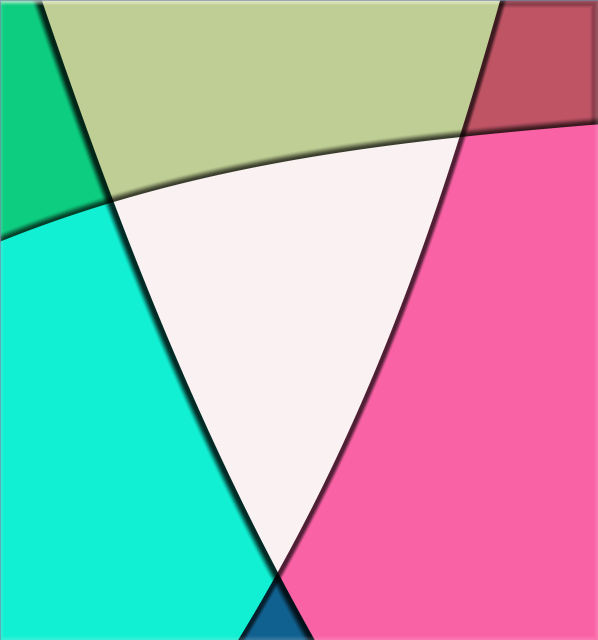
Write a WebGL 1 fragment shader that draws this background.

```glsl
precision highp float;
uniform vec2 u_resolution;

#define ASPECT 0.9323
#define PAPER vec3(0.98, 0.945, 0.95)
#define AQUA vec3(0.068, 0.995, 0.867)
#define PINK vec3(1.0, 0.406, 0.684)
#define OLIVE vec3(0.765, 0.855, 0.61)
#define RIM vec3(0.45, 0.53, 0.65)
// Cubic coefficients of the three sheet borders, from the top left corner
#define LEFT_CURVE vec4(0.0651, 0.3389, 0.0366, 0.0501)
#define RIGHT_CURVE vec4(0.7799, -0.2825, -0.0495, -0.0767)
#define TOP_CURVE vec4(0.3776, -0.4036, 0.3226, -0.1079)

// Approximate signed distance from value v to the cubic k(t)
float curveDistance(vec4 k, float t, float v) {
  float height = k.x + t * (k.y + t * (k.z + t * k.w));
  float slope = k.y + t * (2.0 * k.z + 3.0 * t * k.w);
  return (height - v) / sqrt(1.0 + slope * slope);
}

float coverage(float d) {
  return clamp(d * u_resolution.y + 0.5, 0.0, 1.0);
}

// Translucent sheet with a soft dark band just inside its border
vec3 sheet(vec3 below, vec3 tint, float d, float core, float reach, float dark) {
  float shade = 1.0 - dark * (1.0 - smoothstep(core, reach, d));
  return below * mix(vec3(1.0), tint * shade, coverage(d));
}

void main() {
  vec2 p = gl_FragCoord.xy / u_resolution;
  p = vec2(p.x * ASPECT, 1.0 - p.y);

  float left = curveDistance(LEFT_CURVE, p.y, p.x);
  float right = -curveDistance(RIGHT_CURVE, p.y, p.x);
  float top = curveDistance(TOP_CURVE, p.x, p.y);

  // Overlapping sheets multiply their tints
  vec3 color = PAPER;
  color = sheet(color, AQUA, left, 0.004, 0.017, 0.82);
  color = sheet(color, PINK, right, 0.004, 0.012, 0.68);
  color = sheet(color, OLIVE, top, 0.001, 0.014, 0.7);

  // Bevel: pale upper lip, darker lip on the upper right corner
  float corner = coverage(right) * coverage(top);
  float side = ASPECT - p.x;
  float lip = 1.0 - smoothstep(0.001, 0.010, p.y);
  color = mix(color, vec3(0.96, 0.96, 0.88), 0.55 * lip * (1.0 - corner));
  float cornerEdge = min(p.y, side);
  color *= 1.0 - 0.28 * corner * (1.0 - smoothstep(0.006, 0.014, cornerEdge));

  // Faint glow and thin cool line along the outer frame
  float frame = min(min(p.x, side), min(p.y, 1.0 - p.y));
  color = mix(color, PAPER, 0.15 * (1.0 - smoothstep(0.0, 0.008, frame)));
  float outline = min(p.x, p.y);
  color = mix(color, RIM, 0.65 * (1.0 - smoothstep(0.0008, 0.0025, outline)));

  gl_FragColor = vec4(color, 1.0);
}
```
